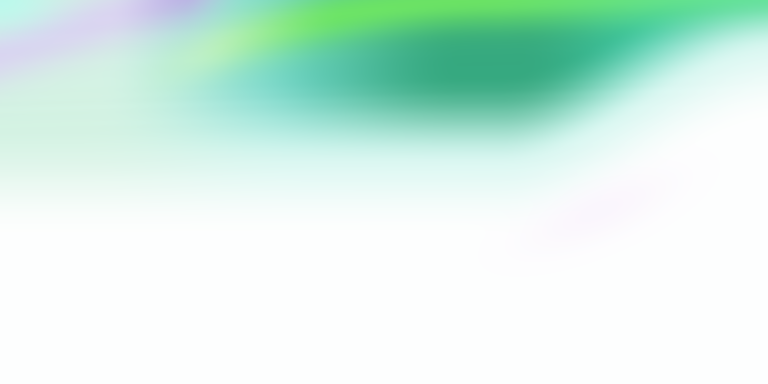
Reproduce this background procedurally as a Shadertoy shader.

```glsl
// Soft aurora hanging from the top edge of a white page.
// Layers are blended in turn: pale wash, emerald body, lime arc and lavender
// streak, each masked by smooth falloffs in x and in depth below the top.

const vec3 PAPER      = vec3(0.993, 0.996, 0.995);
const vec3 WASH_MINT  = vec3(0.83, 0.95, 0.89);
const vec3 WASH_AQUA  = vec3(0.81, 0.96, 0.93);
const vec3 AQUA       = vec3(0.43, 0.83, 0.77);
const vec3 EMERALD    = vec3(0.21, 0.66, 0.50);
const vec3 TEAL       = vec3(0.24, 0.78, 0.64);
const vec3 PALE_LIME  = vec3(0.77, 0.95, 0.77);
const vec3 LIME       = vec3(0.43, 0.90, 0.39);
const vec3 SPRING     = vec3(0.39, 0.89, 0.59);
const vec3 LAVENDER   = vec3(0.86, 0.82, 0.95);
const vec3 VIOLET     = vec3(0.74, 0.68, 0.90);
const vec3 ICE        = vec3(0.73, 0.98, 0.93);
const vec3 BLUSH      = vec3(0.97, 0.93, 0.99);

const vec2  WASH_FADE   = vec2(0.32, 0.62);  // depths where the wash fades
const vec2  BODY_FADE   = vec2(0.19, 0.43);  // depths where the body fades
const float RIGHT_LIFT  = 0.30;              // rise of both at the right
const float ARC_BEND    = 0.23;
const float ARC_WIDTH   = 0.07;
const float STREAK_WIDTH = 0.08;
const float GRAIN       = 0.006;

float hash(float n) {
    return fract(sin(n * 127.1) * 43758.5453);
}

float bell(float x) {
    return exp(-x * x);
}

// Tilted elliptical glow
float glow(vec2 p, vec2 center, vec2 radii, float angle) {
    float c = cos(angle), s = sin(angle);
    vec2 q = mat2(c, -s, s, c) * (p - center) / radii;
    return exp(-dot(q, q));
}

// Smooth one-dimensional noise for faint horizontal brushing
float brush(float y) {
    float cell = floor(y);
    return mix(hash(cell), hash(cell + 1.0), smoothstep(0.0, 1.0, fract(y))) - 0.5;
}

void mainImage(out vec4 fragColor, in vec2 fragCoord) {
    // x runs right, y is the depth below the top; the height is one unit
    vec2 p = fragCoord / iResolution.y;
    p.y = 1.0 - p.y;
    float lifted = p.y + RIGHT_LIFT * smoothstep(1.3, 2.05, p.x);

    // Pale wash
    float wash = 1.0 - smoothstep(WASH_FADE.x, WASH_FADE.y, lifted);
    vec3 washColor = mix(WASH_MINT, WASH_AQUA, smoothstep(0.2, 0.8, p.x));
    vec3 color = mix(PAPER, washColor, wash);

    // Emerald body, aqua on the left and teal on the right
    float body = 1.0 - smoothstep(BODY_FADE.x, BODY_FADE.y, lifted);
    body *= smoothstep(0.25, 0.85, p.x);
    vec3 bodyColor = mix(AQUA, EMERALD, smoothstep(0.65, 1.2, p.x));
    bodyColor = mix(bodyColor, TEAL, smoothstep(1.35, 1.75, p.x));
    color = mix(color, bodyColor, body);

    // Lime arc that sinks and pales towards the left
    float reach = 1.3 - p.x;
    float arcDepth = reach > 0.0 ? ARC_BEND * reach * reach : 0.03 * reach;
    float arc = bell((p.y - arcDepth) / ARC_WIDTH) * smoothstep(0.3, 0.6, p.x);
    vec3 arcColor = mix(PALE_LIME, LIME, smoothstep(0.48, 0.9, p.x));
    arcColor = mix(arcColor, SPRING, smoothstep(1.2, 2.0, p.x));
    color = mix(color, arcColor, 0.95 * arc);

    // Lavender streak and icy corner
    float streak = bell((p.y - 0.14 + 0.33 * p.x) / STREAK_WIDTH);
    streak *= 1.0 - smoothstep(0.48, 0.65, p.x);
    vec3 streakColor = mix(LAVENDER, VIOLET, smoothstep(0.28, 0.5, p.x));
    color = mix(color, streakColor, 0.9 * streak);
    color = mix(color, ICE, 0.9 * glow(p, vec2(0.0), vec2(0.14, 0.08), 0.0));

    // Faint blush under the right end
    color = mix(color, BLUSH, 0.5 * glow(p, vec2(1.56, 0.55), vec2(0.2, 0.07), -0.4));

    // Horizontal brushing, only where there is colour
    color += GRAIN * wash * brush(p.y * 70.0 + p.x * 2.0);
    fragColor = vec4(clamp(color, 0.0, 1.0), 1.0);
}
```
